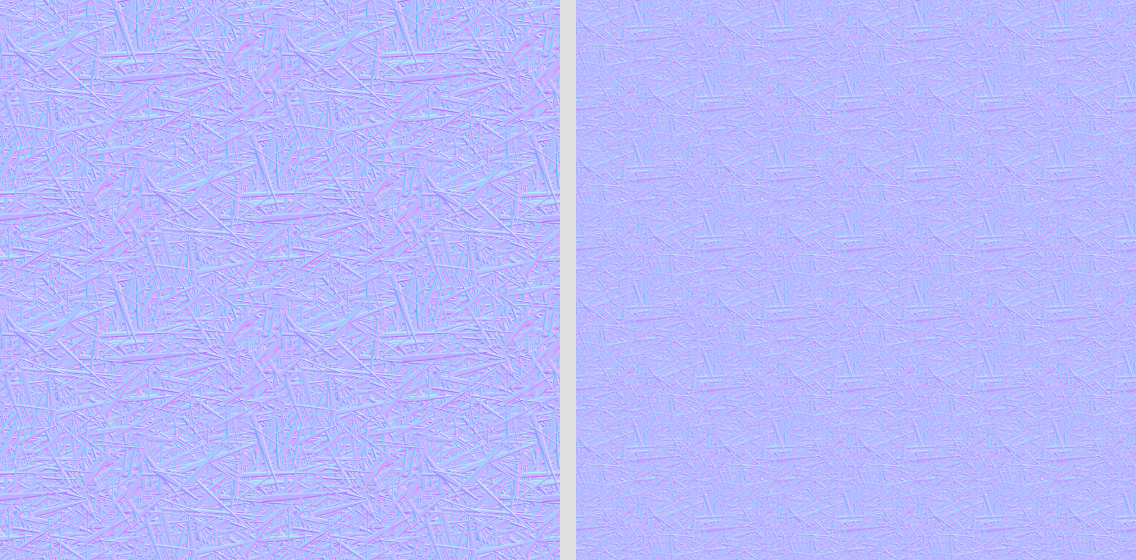
Left: one tile. Right: repeated 2 by 2.
Reproduce this texture map procedurally as a Shadertoy shader.

```glsl
#define LAYERS 5
#define STRANDS 4
#define MAIN_ANGLE 0.42
#define BUNDLE_SPREAD 1.0
#define THIN 0.0014
#define THICK 0.0062
#define BEVEL 0.0034
#define RELIEF 0.85
#define TILT 0.26
#define BEND 0.07
#define GAMMA 2.2

// Integer hash giving four values in 0..1
vec4 hash4(uvec4 v) {
    v = v * 1664525u + 1013904223u;
    v += v.yzxy * v.wxyz;
    v ^= v >> 16u;
    v += v.yzxy * v.wxyz;
    return vec4(v >> 8u) / 16777216.0;
}

// Repeats the cells in a staggered lattice, two periods per canvas side
vec2 wrapCell(vec2 cell, float period) {
    float halfPeriod = 0.5 * period;
    float row = floor(cell.y / halfPeriod);
    return vec2(mod(cell.x + row * halfPeriod, period), cell.y - row * halfPeriod);
}

// Angles lean towards the main direction but reach all others
float strandAngle(float h) {
    float t = 2.0 * h - 1.0;
    return MAIN_ANGLE + 1.5708 * t * mix(abs(t), 1.0, 0.55);
}

// Lays one bevelled, tapered strand over the slope below it
vec2 layStrand(vec2 slope, vec2 p, float angle, float len, vec4 look, float scale, float pixel) {
    vec2 along = vec2(cos(angle), sin(angle));
    vec2 across = vec2(-along.y, along.x);
    float s = dot(p, along) / len;
    if (abs(s) > 1.1) return slope;
    float d = dot(p, across) + BEND * len * (look.z - 0.5) * s * s;
    float width = mix(THIN, THICK * scale, look.x * look.x);
    width *= 1.0 - 0.65 * smoothstep(-0.6, 1.0, s);
    float cover = clamp((width - abs(d)) / pixel + 0.5, 0.0, 1.0)
                * clamp((1.0 - abs(s)) * len / pixel + 0.5, 0.0, 1.0);
    float bevel = smoothstep(width - BEVEL, width, abs(d)) * sign(d);
    bevel *= smoothstep(0.0, 0.0008, abs(d));
    float steep = RELIEF * mix(0.4, 1.0, look.y) * bevel + TILT * (look.w - 0.5);
    return mix(slope, across * steep, cover);
}

// Paints all strands of one layer, cell by cell in a fixed order
vec2 layLayer(vec2 slope, vec2 uv, float period, int layer, float pixel) {
    float count = 2.0 * period;
    vec2 home = floor(uv * count);
    float scale = mix(1.0, 0.45, clamp((period - 6.0) / 24.0, 0.0, 1.0));
    for (int y = -1; y <= 1; y++)
    for (int x = -1; x <= 1; x++) {
        vec2 cell = home + vec2(x, y);
        uvec2 id = uvec2(wrapCell(cell, period));
        float bundle = strandAngle(hash4(uvec4(id, layer, 91)).x);
        for (int i = 0; i < STRANDS; i++) {
            vec4 place = hash4(uvec4(id, layer, i));
            vec4 look = hash4(uvec4(id, layer, i + 40));
            vec2 p = uv - (cell + place.xy) / count;
            float angle = bundle + BUNDLE_SPREAD * (place.z - 0.5);
            float len = mix(0.35, 0.92, place.w) / count;
            slope = layStrand(slope, p, angle, len, look, scale, pixel);
        }
    }
    return slope;
}

void mainImage(out vec4 fragColor, in vec2 fragCoord) {
    vec2 uv = fragCoord / iResolution.xy;
    float pixel = 1.0 / iResolution.y;

    // Fine fibres first, long straws on top; periods are even
    float periods[LAYERS] = float[LAYERS](32.0, 22.0, 14.0, 10.0, 6.0);
    vec2 slope = vec2(0.0);
    for (int i = 0; i < LAYERS; i++)
        slope = layLayer(slope, uv, periods[i], i, pixel);

    // Encode the slope as a brightened normal colour
    float facing = 1.0 - 0.8 * max(length(slope) - 0.6, 0.0);
    vec3 normal = vec3(0.5 + 0.5 * slope, facing);
    fragColor = vec4(pow(clamp(normal, 0.0, 1.0), vec3(1.0 / GAMMA)), 1.0);
}
```
